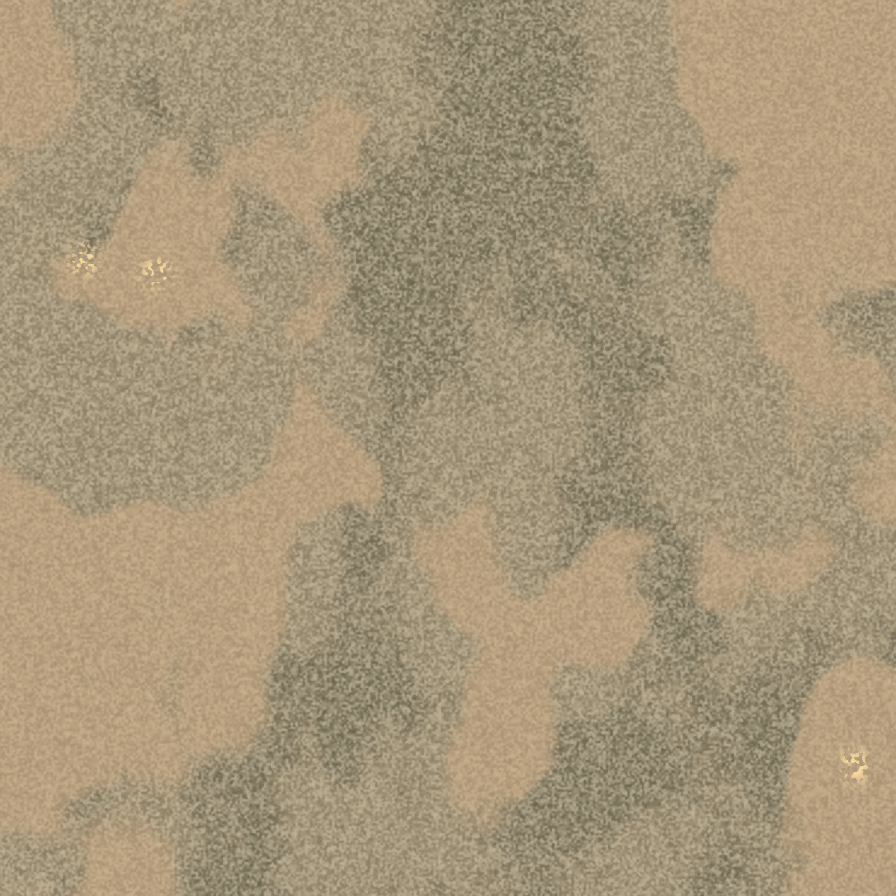
Reproduce this texture procedurally as a Shadertoy shader.

```glsl
// Dry sandy ground: an olive bed with soft tan drifts, mottled grey patches
// and a few bright glints, all under fine grain. Every layer comes from one
// cellular noise that blends randomly valued feature points.

const vec3 OLIVE = vec3(0.648, 0.593, 0.483);
const vec3 GREY  = vec3(0.570, 0.533, 0.438);
const vec3 TAN   = vec3(0.722, 0.629, 0.501);
const vec3 GLINT = vec3(0.960, 0.840, 0.610);
const vec3 GRAIN_TINT = vec3(1.0, 0.97, 0.92);
const float GRAIN_SCALE = 370.0;
const float TAU = 6.28318;

vec3 hash3(vec2 p) {
    vec3 q = fract(p.xyx * vec3(0.1031, 0.1030, 0.0973));
    q += dot(q, q.yxz + 33.33);
    return fract((q.xxy + q.yzz) * q.zyx);
}

// Cellular noise with zero mean and unit variance.
float cellNoise(vec2 p) {
    vec2 cell = floor(p);
    float sum = 0.0, power = 0.0;
    for (int y = -1; y <= 1; y++) {
        for (int x = -1; x <= 1; x++) {
            vec2 id = cell + vec2(x, y);
            vec3 rnd = hash3(id + 57.0);
            vec2 toPoint = id + 0.2 + 0.6 * rnd.xy - p;
            float w = max(0.0, 1.0 - dot(toPoint, toPoint) / 1.44);
            w *= w * w;
            sum += w * (2.0 * rnd.z - 1.0);
            power += w * w;
        }
    }
    return 1.732 * sum * inversesqrt(power + 1e-8);
}

// Octaves of cellular noise, rescaled to unit variance.
float layeredNoise(vec2 p, int octaves, float gain) {
    float sum = 0.0, power = 0.0, amp = 1.0;
    for (int i = 0; i < octaves; i++) {
        sum += amp * cellNoise(p);
        power += amp * amp;
        amp *= gain;
        p = mat2(1.6, 1.2, -1.2, 1.6) * p + 19.7;
    }
    return sum * inversesqrt(power);
}

float softSpot(vec2 uv, vec2 centre, float radius) {
    vec2 d = (uv - centre) / radius;
    return exp(-dot(d, d));
}

void mainImage(out vec4 fragColor, in vec2 fragCoord) {
    vec2 uv = fragCoord / iResolution.y;
    vec2 stretched = uv * vec2(1.15, 0.9);

    // Glint clusters, each resting on its own bit of tan
    vec2 centres[3] = vec2[3](vec2(0.094, 0.71), vec2(0.175, 0.695), vec2(0.954, 0.145));
    float glintArea = 0.0, glintBed = 0.0;
    for (int i = 0; i < 3; i++) {
        glintArea += softSpot(uv, centres[i], 0.018);
        glintBed += softSpot(uv, centres[i], 0.065);
    }

    // Broad drift: tan gathers at the sides, grey in the middle
    float drift = 0.55 * cos(TAU * uv.x) + 0.25 * sin(TAU * (uv.y - 0.3 * uv.x));

    // Ground cover
    float tanField = layeredNoise(stretched * 5.0 + 3.1, 4, 0.45) + drift + 1.3 * glintBed;
    float greyField = layeredNoise(stretched * 6.5 + 41.3, 5, 0.62) - 0.5 * drift;
    float tanCover = smoothstep(0.45, 0.95, tanField);
    float greyCover = smoothstep(-0.1, 1.5, greyField) * (1.0 - tanCover);
    vec3 color = mix(OLIVE, GREY, greyCover);
    color = mix(color, TAN, tanCover);

    // Fine grain, rough on grey and smooth on tan
    float grain = cellNoise(uv * GRAIN_SCALE);
    float roughness = mix(mix(0.042, 0.058, greyCover), 0.025, tanCover);
    color += GRAIN_TINT * grain * roughness;

    // Glinting grains
    float sparkle = cellNoise(uv * GRAIN_SCALE * 0.8 + 211.0);
    float glint = smoothstep(0.3, 1.2, sparkle) * min(1.0, 1.3 * glintArea);
    color = mix(color, GLINT, glint);

    fragColor = vec4(clamp(color, 0.0, 1.0), 1.0);
}
```
